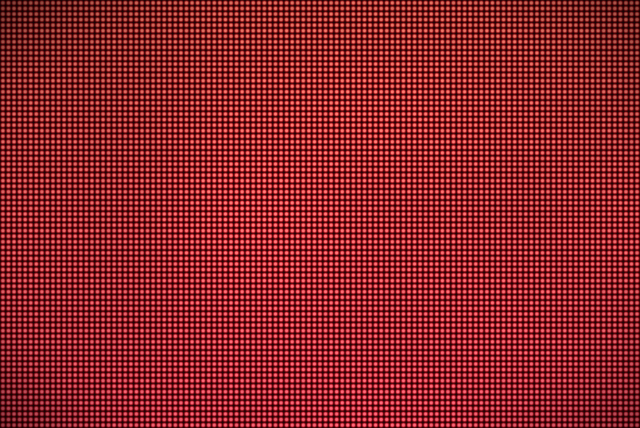
Give the GLSL for this pattern, as a Shadertoy shader.

```glsl
// A wall of small glowing red lamps in a square grid, 115 across and 77 down.
// Each lamp is a rounded distance field run through a colour ramp; slow noise,
// a vignette and a hash per lamp vary the glow over the wall.

const vec2 GRID = vec2(115.0, 77.0);
const vec3 GAP_DARK = vec3(0.13, 0.00, 0.01);
const vec3 GAP_RED  = vec3(0.31, 0.03, 0.04);
const vec3 RIM_RED  = vec3(0.50, 0.06, 0.08);
const vec3 LAMP_RED = vec3(0.76, 0.18, 0.21);
const vec3 CORE     = vec3(0.98, 0.45, 0.44);

float hash(vec2 p) {
    return fract(sin(dot(p, vec2(127.1, 311.7))) * 43758.5453);
}

float valueNoise(vec2 p) {
    vec2 i = floor(p);
    vec2 f = fract(p);
    vec2 u = f * f * (3.0 - 2.0 * f);
    float low = mix(hash(i), hash(i + vec2(1.0, 0.0)), u.x);
    float high = mix(hash(i + vec2(0.0, 1.0)), hash(i + vec2(1.0)), u.x);
    return mix(low, high, u.y);
}

// Distance from the lamp centre, between a circle and a square.
float roundedDistance(vec2 p) {
    vec2 q = abs(p);
    return mix(length(q), max(q.x, q.y), 0.2);
}

// Lamp core, body, rim and the dark crossings of the gaps.
vec3 lampRamp(float d) {
    vec3 color = mix(CORE, LAMP_RED, smoothstep(0.16, 0.33, d));
    color = mix(color, RIM_RED, smoothstep(0.30, 0.41, d));
    color = mix(color, GAP_RED, smoothstep(0.39, 0.49, d));
    return mix(color, GAP_DARK, smoothstep(0.46, 0.58, d));
}

// Broad light over the wall: dim corners, a brighter lower middle, soft patches.
float wallLight(vec2 uv) {
    vec2 fromCentre = (uv - vec2(0.5, 0.42)) * vec2(1.0, 0.85);
    float vignette = 1.07 - 0.62 * dot(fromCentre, fromCentre);
    float corner = smoothstep(0.50, 0.78, length(uv - 0.5));
    float patches = valueNoise(uv * vec2(5.0, 4.0) + 3.0) - 0.5;
    return vignette - 0.25 * corner + 0.12 * patches;
}

// Warmer at the top, cooler crimson at the bottom.
vec3 wallTint(vec2 uv) {
    return mix(vec3(1.02, 0.90, 1.08), vec3(0.97, 1.07, 0.92), uv.y);
}

vec3 lampWall(vec2 uv) {
    vec2 gridPos = uv * GRID;
    vec2 cell = floor(gridPos);
    vec2 local = fract(gridPos) - 0.5;

    // Towards the sides the glow leans inward.
    vec2 lean = (0.5 - uv) * 0.10;
    float glow = exp(-12.0 * dot(local - lean, local - lean));
    float d = roundedDistance(local - lean * 0.5) - 0.02 * glow;

    float lampGain = 0.95 + 0.10 * hash(cell);
    vec3 color = lampRamp(d) * mix(1.0, lampGain, glow);
    return color * wallLight(uv) * wallTint(uv);
}

void mainImage(out vec4 fragColor, in vec2 fragCoord) {
    // Four samples inside each pixel smooth the lamp edges.
    vec3 color = vec3(0.0);
    for (int i = 0; i < 4; i++) {
        vec2 offset = (vec2(float(i % 2), float(i / 2)) - 0.5) * 0.5;
        color += lampWall((fragCoord + offset) / iResolution.xy);
    }
    fragColor = vec4(clamp(color * 0.25, 0.0, 1.0), 1.0);
}
```
